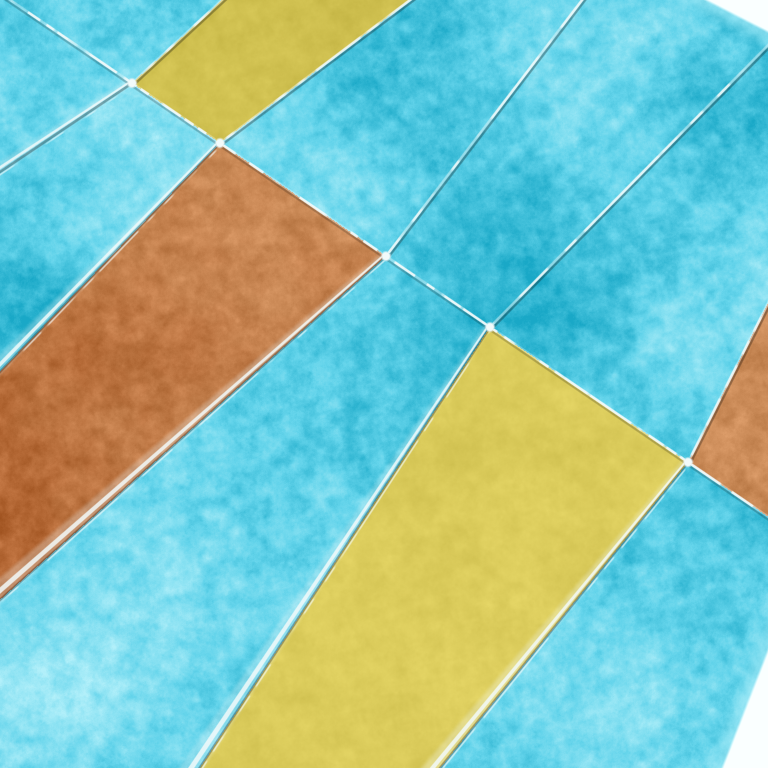
Reproduce this pattern procedurally as a Shadertoy shader.

```glsl
const vec3 CYAN = vec3(0.39, 0.83, 0.92);
const vec3 CYAN_DEEP = vec3(0.10, 0.66, 0.78);
const vec3 CYAN_PALE = vec3(0.70, 0.94, 0.98);
const vec3 YELLOW = vec3(0.86, 0.80, 0.36);
const vec3 ORANGE = vec3(0.76, 0.51, 0.31);
const vec3 RUST = vec3(0.70, 0.40, 0.20);
const vec3 GLINT = vec3(0.95, 0.98, 0.98);
const float ROW_HEIGHT = 1.009;
const float ROW_SLOPE = -0.6817;
const float JOINT_WIDTH = 0.0017;
const float GRAIN = 0.75;
const float SPOT_RADIUS = 0.12;
const int JOINTS = 5;
const int SPOTS = 14;

// Joints fan out from nodes on the row line to these ends
const float NODE_X[JOINTS] = float[](0.172, 0.2865, 0.5026, 0.638, 0.896);
const vec2 UPPER_END[JOINTS] = vec2[](vec2(0.289, 1.0), vec2(0.534, 1.0),
    vec2(0.758, 1.0), vec2(1.0, 0.941), vec2(1.0, 0.605));
const vec2 LOWER_END[JOINTS] = vec2[](vec2(0.0, 0.776), vec2(0.0, 0.516),
    vec2(0.0, 0.219), vec2(0.26, 0.0), vec2(0.573, 0.0));

// Glaze pools: centre and tone (positive is pale)
const vec3 POOL[SPOTS] = vec3[](
    vec3(0.05, 0.09, 0.8), vec3(0.20, 0.22, 0.3), vec3(0.59, 0.56, -0.5),
    vec3(0.21, 0.80, 0.5), vec3(0.03, 0.58, -0.8), vec3(0.53, 0.90, -0.6),
    vec3(0.46, 0.73, 0.6), vec3(0.62, 0.70, -0.6), vec3(0.80, 0.93, 0.4),
    vec3(0.95, 0.83, -0.6), vec3(0.77, 0.63, -0.5), vec3(0.92, 0.57, 0.3),
    vec3(0.92, 0.35, -0.4), vec3(0.80, 0.10, 0.4));

float hash(vec2 p) {
    return fract(sin(dot(p, vec2(127.1, 311.7))) * 43758.5453);
}

float noise(vec2 p) {
    vec2 i = floor(p), f = fract(p);
    f = f * f * (3.0 - 2.0 * f);
    return mix(mix(hash(i), hash(i + vec2(1, 0)), f.x),
               mix(hash(i + vec2(0, 1)), hash(i + vec2(1, 1)), f.x), f.y);
}

float fbm(vec2 p) {
    float sum = 0.0, gain = 0.5;
    for (int i = 0; i < 6; i++) {
        sum += gain * noise(p);
        p = mat2(1.6, 1.2, -1.2, 1.6) * p + 7.3;
        gain *= 0.62;
    }
    return sum / 1.24;
}

float stroke(float d, float halfWidth, float soft) {
    return 1.0 - smoothstep(halfWidth - soft, halfWidth + soft, abs(d));
}

// Signed distance from a line, positive to its right
float sideOf(vec2 p, vec2 origin, vec2 dir) {
    return dot(p - origin, vec2(dir.y, -dir.x));
}

vec3 glaze(vec2 p, int tile, bool upper) {
    float cloud = fbm(p * 9.0) - 0.5;
    float speckle = fbm(p * 55.0 + 20.0) - 0.5;
    if (tile == (upper ? 1 : 4))
        return YELLOW + 0.07 * cloud + 0.09 * speckle - (upper ? 0.05 : 0.0);
    if (tile == (upper ? 5 : 2)) {
        float warm = smoothstep(0.12, 0.75, dot(p, vec2(0.6)) + 0.5 * cloud);
        return mix(RUST, ORANGE + 0.04, warm) + 0.22 * speckle;
    }
    float tone = 0.9 * cloud + 2.0 * GRAIN * speckle;
    for (int i = 0; i < SPOTS; i++) {
        vec2 d = (p - POOL[i].xy) / SPOT_RADIUS;
        tone += POOL[i].z * exp(-dot(d, d));
    }
    return mix(CYAN, tone < 0.0 ? CYAN_DEEP : CYAN_PALE, min(abs(tone), 1.0));
}

void mainImage(out vec4 fragColor, in vec2 fragCoord) {
    vec2 p = fragCoord / iResolution.xy;
    float soft = 0.8 / iResolution.y;
    vec2 rowDir = normalize(vec2(1.0, ROW_SLOPE));
    float row = -sideOf(p, vec2(0.0, ROW_HEIGHT), rowDir);
    bool upper = row > 0.0;

    // Count joints to the left while gathering their lines
    int tile = 0;
    float groove = 0.0, shine = 0.0, sheen = 0.0, nodes = 0.0;
    for (int i = 0; i < JOINTS; i++) {
        vec2 node = vec2(NODE_X[i], ROW_HEIGHT + ROW_SLOPE * NODE_X[i]);
        vec2 dir = normalize(upper ? UPPER_END[i] - node : node - LOWER_END[i]);
        float side = sideOf(p, node, dir);
        float reach = abs(dot(p - node, dir));
        if (side > 0.0) tile++;
        float wear = smoothstep(0.25, 0.5, noise(vec2(reach * 60.0, float(i) * 9.0)));
        if (upper) {
            groove = max(groove, stroke(side - 0.003, JOINT_WIDTH, soft));
            shine = max(shine, stroke(side, JOINT_WIDTH, soft) * mix(0.45, 0.9, wear));
        } else {
            float offset = 0.003 + 0.009 * reach;
            groove = max(groove, stroke(side, JOINT_WIDTH, soft));
            shine = max(shine, stroke(side + offset, 0.0012 + 0.003 * reach, soft) * 0.85);
            shine = max(shine, stroke(side - 0.003, 0.001, soft) * wear * 0.6);
            sheen = max(sheen, stroke(side + offset, 0.004 + 0.013 * reach, 0.004));
        }
        nodes = max(nodes, stroke(length(p - node), 0.006, 0.002));
    }

    // Tile faces, bevels and grout
    vec3 color = glaze(p, tile, upper);
    color = mix(color, GLINT, 0.28 * sheen);
    color = mix(color, color * 0.62, 0.8 * groove);
    color = mix(color, color * 0.7, 0.7 * stroke(row + 0.003, 0.0015, soft));
    float dash = smoothstep(0.25, 0.45, noise(vec2(dot(p, rowDir) * 100.0, 3.0)));
    shine = max(shine, stroke(row, JOINT_WIDTH, soft) * mix(0.35, 0.95, dash));
    color = mix(color, GLINT, max(shine, nodes));

    // Bright backdrop past the two outer edges
    float lowerEdge = sideOf(p, vec2(0.94, 0.0), normalize(vec2(0.06, 0.154)));
    float upperEdge = -sideOf(p, vec2(0.918, 1.0), normalize(vec2(0.082, -0.042)));
    float outside = max(lowerEdge, upperEdge);
    color = mix(color, CYAN_PALE, 0.5 * smoothstep(-0.025, 0.0, outside));
    color = mix(color, GLINT + 0.03, smoothstep(-0.002, 0.003, outside));
    fragColor = vec4(clamp(color, 0.0, 1.0), 1.0);
}
```
